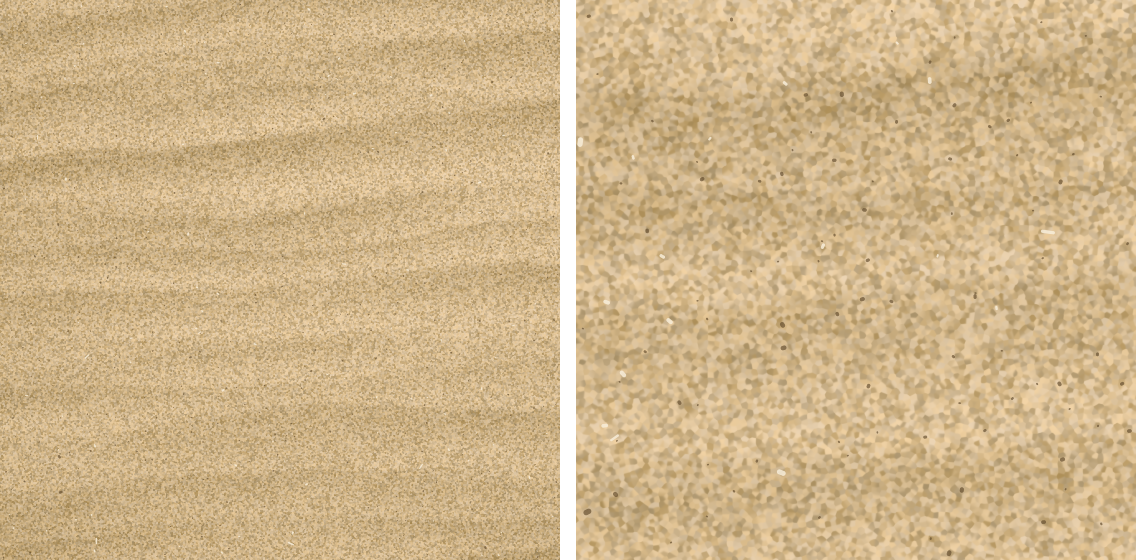
Left, the full canvas; right, a detail of the centre.
This texture is drawn by a WebGL 1 fragment shader. Its source:

```glsl
precision highp float;
// Fine beach sand with soft, gently rising wind ripples, dark specks and pale shell chips.

uniform vec2 u_resolution;

const vec3 SHADOW_SAND = vec3(0.650, 0.548, 0.362);
const vec3 BRIGHT_SAND = vec3(0.902, 0.795, 0.635);
const vec3 SHELL_WHITE = vec3(0.970, 0.930, 0.850);
const vec3 SPECK_BROWN = vec3(0.380, 0.290, 0.170);

// Two independent random values per cell, without sine.
vec2 hash22(vec2 cell) {
  vec3 q = fract(vec3(cell.xyx) * vec3(0.1031, 0.1030, 0.0973));
  q += dot(q, q.yzx + 33.33);
  return fract((q.xx + q.yz) * q.zy);
}

float valueNoise(vec2 p) {
  vec2 cell = floor(p);
  vec2 f = fract(p);
  f = f * f * (3.0 - 2.0 * f);
  float low = mix(hash22(cell).x, hash22(cell + vec2(1.0, 0.0)).x, f.x);
  float high = mix(hash22(cell + vec2(0.0, 1.0)).x, hash22(cell + 1.0).x, f.x);
  return mix(low, high, f.y);
}

// Blended cellular grains: x is the tone, y the hue, both near 0..1.
vec2 grains(vec2 p) {
  vec2 cell = floor(p);
  vec2 total = vec2(0.0);
  float weightSum = 0.0;
  for (int j = -1; j <= 1; j++) {
    for (int i = -1; i <= 1; i++) {
      vec2 id = cell + vec2(float(i), float(j));
      vec2 offset = id + hash22(id) - p;
      float weight = exp(-6.0 * dot(offset, offset));
      vec2 look = hash22(id + 517.0);
      total += weight * vec2(1.0 - pow(look.x, 1.6), look.y);
      weightSum += weight;
    }
  }
  return total / weightSum;
}

// Ripple shade: a crisp upper edge that fades downwards and comes and goes along x.
float rippleShade(vec2 uv, float count, float rise, float seed) {
  float climb = rise * uv.x * (1.6 - 0.6 * uv.x) * (0.4 + 0.9 * uv.y);
  float wander = 0.070 * valueNoise(uv * vec2(2.0, 3.5) + seed)
               + 0.012 * valueNoise(uv * vec2(7.0, 9.0) + seed);
  float phase = (uv.y - climb + wander) * count + seed;
  float height = fract(phase);
  float profile = smoothstep(0.1, 0.88, height) * (1.0 - smoothstep(0.86, 1.0, height));
  float presence = valueNoise(vec2(uv.x * 2.0 + seed, floor(phase) * 7.0 + 0.5));
  return profile * smoothstep(0.05, 0.8, presence);
}

// Scattered short strokes, at most one per cell; returns coverage.
float flecks(vec2 uv, float count, float share, float halfLength, float radius,
             float seed, float pixel) {
  vec2 id = floor(uv * count);
  vec2 pick = hash22(id + seed);
  vec2 center = (id + 0.2 + 0.6 * hash22(id + seed + 71.0)) / count;
  float angle = 6.2832 * hash22(id + seed + 139.0).x;
  vec2 direction = vec2(cos(angle), sin(angle));
  float size = 0.5 + pick.y * pick.y;
  vec2 offset = uv - center;
  float along = clamp(dot(offset, direction), -halfLength * size, halfLength * size);
  float edge = length(offset - direction * along) - radius * size;
  return step(pick.x, share) * (1.0 - smoothstep(-0.6 * pixel, 0.6 * pixel, edge));
}

void main() {
  float extent = min(u_resolution.x, u_resolution.y);
  vec2 uv = gl_FragCoord.xy / extent;
  float pixel = 1.0 / extent;

  // Broad light, strongest right of the middle, over two sets of ripples
  vec2 fromLight = uv - vec2(0.62, 0.66);
  float tone = 0.815 - 0.36 * dot(fromLight, fromLight);
  tone += 0.08 * (valueNoise(uv * vec2(2.0, 6.0) + 9.0) - 0.5);
  tone -= 0.28 * rippleShade(uv, 8.0, 0.10, 3.0);
  tone -= 0.20 * rippleShade(uv, 12.0, 0.06, 21.0);

  // Individual grains with slight clumping
  vec2 grain = grains(uv * 340.0);
  tone += 0.86 * (grain.x - 0.615);
  tone += 0.12 * (valueNoise(uv * 150.0) - 0.5);
  vec3 color = mix(SHADOW_SAND, BRIGHT_SAND, clamp(tone, -0.35, 1.15));
  color += (grain.y - 0.5) * vec3(0.035, 0.0, -0.065);

  // Dark mineral specks and pale shell chips
  float specks = flecks(uv, 60.0, 0.22, 0.0003, 0.0009, 11.0, pixel);
  specks = max(specks, flecks(uv, 13.0, 0.08, 0.0008, 0.0015, 37.0, pixel));
  color = mix(color, SPECK_BROWN, 0.65 * specks);
  float chips = flecks(uv, 32.0, 0.14, 0.0009, 0.0011, 53.0, pixel);
  chips = max(chips, flecks(uv, 9.0, 0.08, 0.0040, 0.0012, 83.0, pixel));
  color = mix(color, SHELL_WHITE, 0.85 * chips);

  gl_FragColor = vec4(color, 1.0);
}
```
